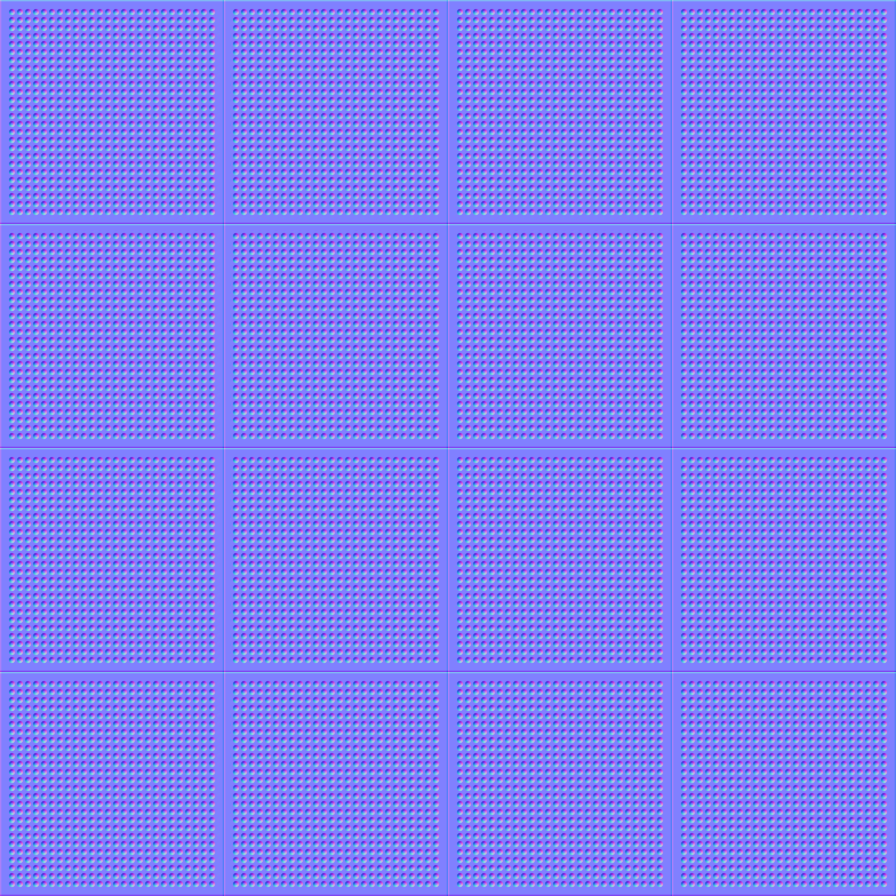
This texture map is drawn by a Shadertoy shader. Its source:

```glsl
// Tangent-space normal map of perforated square panels, four by four, with thin grooves between.

const float PANELS = 4.0;
const float CELLS = 28.0; // hole pitches across one panel, including a blank cell at each border

// Sideways lean of the surface inside one round hole; p is in cells from the hole centre.
vec2 holeTilt(vec2 p) {
    float r = length(p);
    float wall = smoothstep(0.02, 0.22, r) * (1.0 - smoothstep(0.34, 0.43, r));
    return 0.69 * wall * p / max(r, 0.001);
}

// Lean of the two walls of the groove; s is in cells from the nearest panel border.
vec2 grooveTilt(vec2 s) {
    return vec2(0.33, 0.45) * sign(s) * (1.0 - smoothstep(0.11, 0.23, abs(s)));
}

vec3 panelNormal(vec2 uv) {
    vec2 panel = uv * PANELS;
    vec2 cell = fract(panel) * CELLS;
    vec2 index = floor(cell);

    // The outermost ring of cells stays solid.
    vec2 inside = step(1.0, index) * step(index, vec2(CELLS - 2.0));
    vec2 tilt = holeTilt(fract(cell) - 0.5) * inside.x * inside.y;

    vec2 border = (fract(panel + 0.5) - 0.5) * CELLS;
    tilt += grooveTilt(border);

    tilt *= vec2(1.0, -1.0);
    return vec3(tilt, sqrt(1.0 - dot(tilt, tilt)));
}

void mainImage(out vec4 fragColor, in vec2 fragCoord) {
    // Average a grid of samples over the pixel to smooth the fine holes.
    const int SAMPLES = 4;
    vec3 normal = vec3(0.0);
    for (int y = 0; y < SAMPLES; y++) {
        for (int x = 0; x < SAMPLES; x++) {
            vec2 offset = (vec2(x, y) + 0.5) / float(SAMPLES) - 0.5;
            normal += panelNormal((fragCoord + offset) / iResolution.xy);
        }
    }
    normal /= float(SAMPLES * SAMPLES);
    fragColor = vec4(0.5 + 0.5 * normal, 1.0);
}
```
